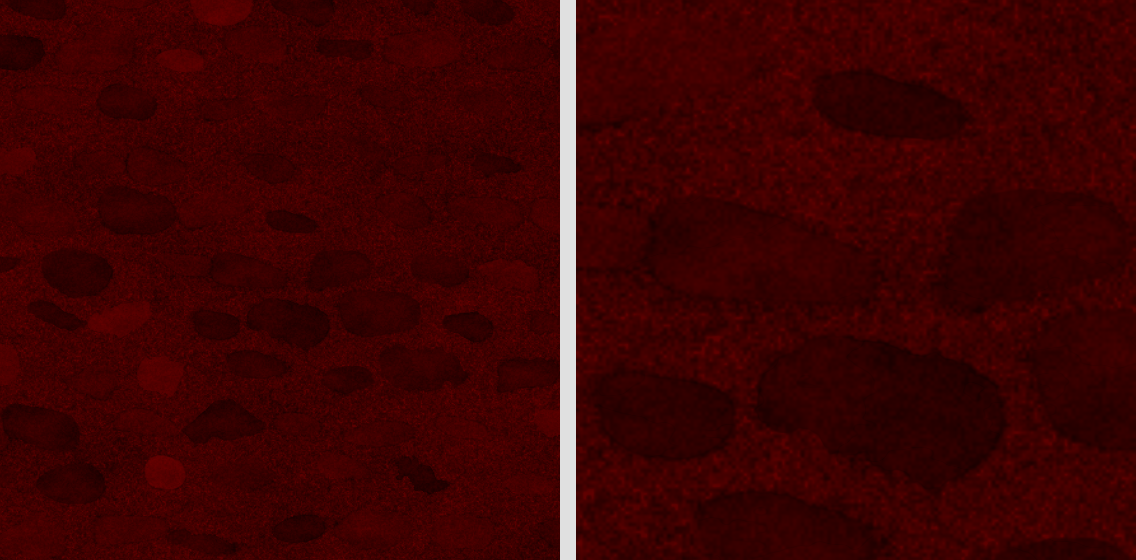
Left, the full canvas; right, a detail of the centre.
This texture is drawn by a three.js fragment shader. Its source:

```glsl
// Deep red conglomerate: flattened pebbles lying nearly level in a sandy matrix.
// Pebbles are noise-warped superellipses on a jittered, staggered grid, with
// thin dark rims and cracks; the sand is fine value noise over faint stains.
varying vec2 vUv;

float hash(vec2 p) {
  vec3 q = fract(p.xyx * 0.1031);
  q += dot(q, q.yzx + 33.33);
  return fract((q.x + q.y) * q.z);
}

float noise(vec2 p) {
  vec2 cell = floor(p), f = fract(p);
  f = f * f * (3.0 - 2.0 * f);
  float low = mix(hash(cell), hash(cell + vec2(1.0, 0.0)), f.x);
  float high = mix(hash(cell + vec2(0.0, 1.0)), hash(cell + 1.0), f.x);
  return mix(low, high, f.y);
}

float fbm(vec2 p) {
  float sum = 0.0, weight = 0.533;
  for (int i = 0; i < 4; i++) {
    sum += weight * noise(p);
    p = p * 2.03 + 17.3;
    weight *= 0.5;
  }
  return sum;
}

// Signed distance, roughly, to a pebble that ranges from oval to boxy
float pebbleDistance(vec2 p, vec2 radius, float power) {
  vec2 q = pow(abs(p) / radius + 0.0001, vec2(power));
  return (pow(q.x + q.y, 1.0 / power) - 1.0) * radius.y;
}

void main() {
  vec2 p = vUv;

  // Sandy matrix with bright specks and small dark pits
  float grain = 0.4 * noise(p * 230.0) + 0.6 * noise(p * 440.0 + 9.0) - 0.5;
  float stain = fbm(p * vec2(6.0, 11.0) + 3.0) - 0.5;
  float mottle = fbm(p * vec2(35.0, 48.0)) - 0.5;
  float pits = smoothstep(0.66, 0.8, fbm(p * 75.0 + 40.0));
  float specks = smoothstep(0.2, 0.4, grain);
  float red = 0.247 + 0.09 * stain + 0.04 * mottle + 0.2 * grain;
  red += 0.04 * specks - 0.04 * pits;

  // Shared outline warp and interior markings
  vec2 warp = vec2(noise(p * 15.0 + 5.0), noise(p * 15.0 + 61.0)) - 0.5;
  float chips = fbm(p * 55.0 + 23.0) - 0.5;
  float fold = fbm(p * vec2(17.0, 34.0) + 80.0);
  float crack = 1.0 - smoothstep(0.0, 0.012, abs(fold - 0.5));

  // Scattered pebbles
  vec2 gridSize = vec2(6.5, 10.5);
  vec2 home = floor(p * gridSize);
  for (int j = -1; j <= 1; j++) {
    for (int i = -1; i <= 2; i++) {
      vec2 cell = home + vec2(float(i), float(j));
      vec2 seed = cell + 50.0;
      float kind = hash(seed + 7.1);
      float shape = hash(seed + 19.7);
      float rough = pow(hash(seed + 31.3), 3.0);
      float light = step(0.84, kind);
      float dark = 1.0 - step(0.33, kind);

      vec2 jitter = vec2(hash(seed + 43.9), hash(seed + 57.5)) - 0.5;
      vec2 center = cell + 0.5 + jitter * vec2(0.4, 0.35);
      center.x -= 0.5 * mod(cell.y, 2.0);
      vec2 local = p - center / gridSize;
      local += warp * mix(0.016, 0.04, rough) + chips * mix(0.004, 0.03, rough);

      float angle = -0.12 + 0.6 * (hash(seed + 71.3) - 0.5);
      float c = cos(angle), s = sin(angle);
      local = vec2(c * local.x + s * local.y, c * local.y - s * local.x);
      // Taper one end
      local.y *= 1.0 + (shape - 0.5) * 8.0 * local.x;

      float halfWidth = mix(0.042, 0.074, hash(seed + 83.7)) * (1.0 - 0.22 * light);
      float aspect = mix(0.32, 0.6, hash(seed + 97.1)) + 0.14 * light;
      float d = pebbleDistance(local, vec2(halfWidth, halfWidth * aspect), mix(1.9, 2.8, shape));

      float tone = mix(0.215, 0.295, fract(kind * 17.0));
      tone = mix(tone, mix(0.16, 0.2, shape), dark);
      tone = mix(tone, mix(0.31, 0.375, fract(kind * 31.0)), light);
      tone += 0.05 * mottle + 0.12 * (fold - 0.5) + 0.09 * grain;
      tone -= crack * mix(0.022, 0.035, light);
      // Dark pebbles turn paler toward the middle
      tone += 0.02 * dark * smoothstep(0.0, -0.025, d);

      float opacity = mix(0.75, 0.95, max(light, dark));
      float inside = 1.0 - smoothstep(-0.0015, 0.001, d);
      red = mix(red, tone, inside * opacity);

      // Thin broken outline with a soft shadow around it
      float broken = smoothstep(-0.15, 0.15, warp.y + 0.1);
      float line = 1.0 - smoothstep(0.0006, 0.0025, abs(d));
      float shadow = exp(-abs(d) * 260.0);
      red -= (0.03 * line + 0.014 * shadow) * broken * (1.0 - 0.65 * light);
    }
  }

  gl_FragColor = vec4(clamp(red, 0.1, 0.45), 0.0, 0.0, 1.0);
}
```
